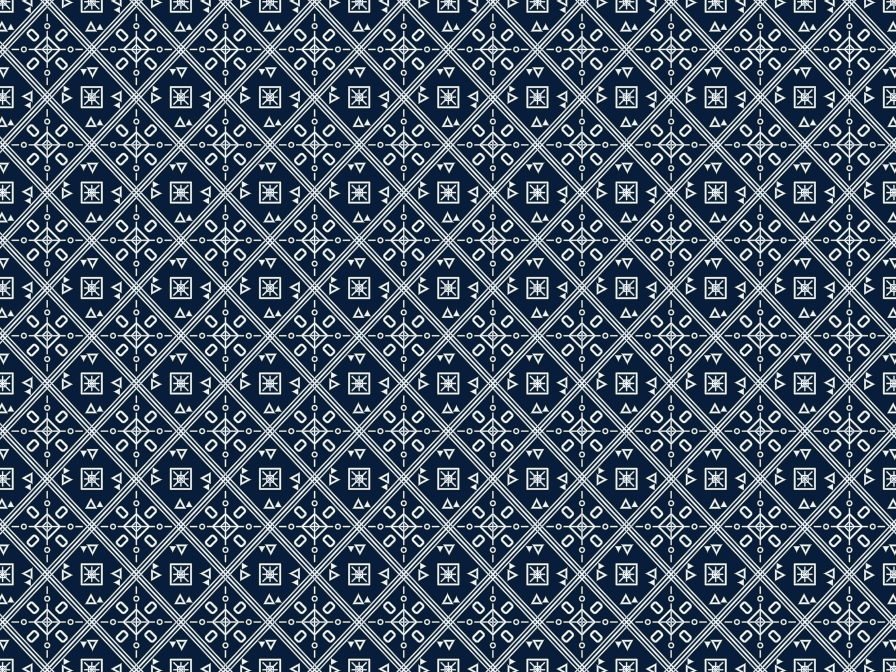
This pattern is drawn by a WebGL 2 fragment shader. Its source:

```glsl
#version 300 es
precision highp float;
// Navy diamond lattice in triple off-white lines; the diamonds alternate between
// a framed star with small triangles and a four-petal flower with beaded axes.
// Each motif is a folded distance field, repeated over one rectangular cell.

uniform vec2 u_resolution;
out vec4 fragColor;

const float CANVAS_WIDTH = 1152.0;          // design units across the canvas
const vec2  CELL = vec2(114.6, 122.7);      // about 10 repeats by 7
const vec2  ORIGIN = vec2(3.4, 2.2);        // centre of the first frame, from top left
const float MAIN_LINE = 1.15;               // half widths
const float SIDE_LINE = 0.85;
const float THIN = 0.9;
const float BOLD = 1.2;
const float SIDE_GAP = 4.2;                 // offset of the outer lattice lines
const vec3  NAVY = vec3(0.030, 0.115, 0.230);
const vec3  NAVY_SHADE = vec3(0.040, 0.110, 0.180);
const vec3  CHALK = vec3(0.930, 0.955, 0.970);

float segment(vec2 p, vec2 a, vec2 b) {
    vec2 ab = b - a;
    return length(p - a - ab * clamp(dot(p - a, ab) / dot(ab, ab), 0.0, 1.0));
}

float box(vec2 p, vec2 halfSize) {
    vec2 d = abs(p) - halfSize;
    return length(max(d, 0.0)) + min(max(d.x, d.y), 0.0);
}

// Triangle with its apex towards negative y
float triangle(vec2 p, float size) {
    return max(p.y - size * 0.7, dot(vec2(abs(p.x), -p.y), vec2(0.88, 0.475)) - size * 0.48);
}

float outline(float d, float halfWidth) {
    return abs(d) - halfWidth;
}

// Three parallel lines around a centre line
float tripleLine(float d) {
    return min(abs(d) - MAIN_LINE, abs(abs(d) - SIDE_GAP) - SIDE_LINE);
}

// Both diagonal families, crossing at the diamond corners
float lattice(vec2 p) {
    vec2 slope = 2.0 / CELL;
    vec2 s = p * slope;
    vec2 toLine = (mod(vec2(s.x + s.y, s.x - s.y), 2.0) - 1.0) / length(slope);
    return min(tripleLine(toLine.x), tripleLine(toLine.y));
}

float framedStar(vec2 p) {
    float d = outline(box(p, vec2(13.0)), BOLD);
    d = min(d, outline(box(p, vec2(4.2)), THIN));
    // Eight rays, folded into one octant
    vec2 q = abs(p);
    if (q.y > q.x) q = q.yx;
    d = min(d, segment(q, vec2(0.0), vec2(9.0, 0.0)) - THIN);
    return min(d, segment(q, vec2(0.0), vec2(9.0)) - THIN);
}

// One large open and one small solid triangle on each side of the frame
float trianglePairs(vec2 p) {
    if (p.x + p.y < 0.0) p = -p;
    if (p.x > p.y) p = p.yx;
    float open = outline(triangle(p - vec2(-1.0, 33.0), 6.0), BOLD);
    float solid = triangle(p - vec2(10.5, 33.0), 4.6);
    return min(open, solid);
}

float flower(vec2 p) {
    vec2 q = abs(p);
    // Nested diamonds
    float taxi = (q.x + q.y) * 0.7071;
    float d = min(outline(taxi - 11.5, BOLD), outline(taxi - 4.5, THIN));
    // Petals on the diagonals
    vec2 along = vec2(q.x + q.y, q.y - q.x) * 0.7071;
    float petal = box(along - vec2(26.0, 0.0), vec2(4.2, 1.6)) - 2.6;
    d = min(d, outline(petal, 1.4));
    // Stems, beads and dashes on the axes
    if (q.y > q.x) q = q.yx;
    d = min(d, segment(q, vec2(0.0), vec2(23.0, 0.0)) - THIN);
    d = min(d, outline(length(q - vec2(30.0, 0.0)) - 3.0, THIN));
    return min(d, segment(q, vec2(37.0, 0.0), vec2(45.0, 0.0)) - THIN);
}

void main() {
    float unitsPerPixel = CANVAS_WIDTH / u_resolution.x;
    vec2 position = vec2(gl_FragCoord.x, u_resolution.y - gl_FragCoord.y) * unitsPerPixel - ORIGIN;

    // Frames sit on the cell corners, flowers at the cell centres
    vec2 atFrame = mod(position + 0.5 * CELL, CELL) - 0.5 * CELL;
    vec2 atFlower = mod(position, CELL) - 0.5 * CELL;

    float d = lattice(atFrame);
    d = min(d, min(framedStar(atFrame), trianglePairs(atFrame)));
    d = min(d, flower(atFlower));

    // Slightly greyer ground beside the strokes, then soft-edged ink
    vec3 ground = mix(NAVY_SHADE, NAVY, smoothstep(1.0, 4.0, d));
    float softness = max(unitsPerPixel, 1.5);
    float ink = clamp(0.5 - d / softness, 0.0, 1.0);
    fragColor = vec4(mix(ground, CHALK, ink), 1.0);
}
```
